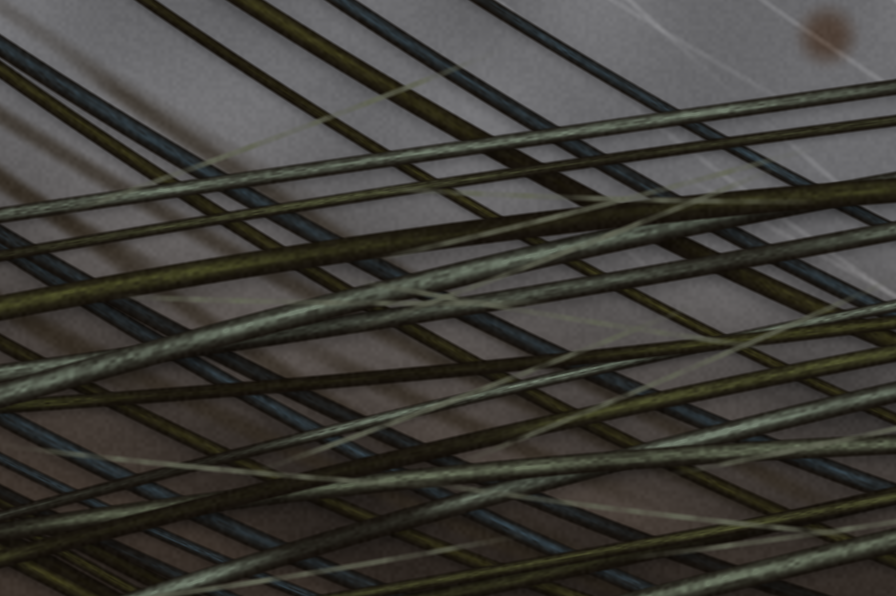
Reproduce this texture procedurally as a WebGL 2 fragment shader.

```glsl
#version 300 es
precision highp float;
// Macro view of glossy dark hairs crossing over pale, shaded skin.
// Loops lay down curved strands in layers: blurred, falling, rising and fine;
// each strand is a parabola with dark rims, a streaky sheen and a soft shadow.
uniform vec2 u_resolution;
out vec4 fragColor;

float hash(float n) {
    return fract(sin(n * 127.1 + 3.7) * 43758.5);
}

float hash2(vec2 p) {
    return fract(sin(dot(p, vec2(127.1, 311.7))) * 43758.5);
}

float noise(vec2 p) {
    vec2 cell = floor(p), f = fract(p);
    f = f * f * (3.0 - 2.0 * f);
    return mix(mix(hash2(cell), hash2(cell + vec2(1, 0)), f.x),
               mix(hash2(cell + vec2(0, 1)), hash2(cell + vec2(1, 1)), f.x), f.y);
}

// Signed distance to a parabola; curve = height at mid canvas, slope, bend
float curveDistance(vec2 p, vec3 curve) {
    float u = p.x - 0.75;
    float steepness = curve.y + 2.0 * curve.z * u;
    return (p.y - curve.x - curve.y * u - curve.z * u * u) / sqrt(1.0 + steepness * steepness);
}

float band(float d, float halfWidth, float blur) {
    return 1.0 - smoothstep(halfWidth - blur, halfWidth + blur, abs(d));
}

vec3 skin(vec2 p) {
    float light = smoothstep(0.0, 0.85, p.y + 0.16 * (p.x - 0.75));
    vec3 color = mix(vec3(0.26, 0.22, 0.19), vec3(0.42, 0.42, 0.43), light);
    color *= 0.9 + 0.2 * noise(p * 5.0);
    // Brown mole
    float mole = 1.0 - smoothstep(0.015, 0.065, length(p - vec2(1.39, 0.94)));
    color = mix(color, vec3(0.29, 0.23, 0.19), mole * 0.9);
    // Pale creases
    for (float i = 0.0; i < 9.0; i++) {
        vec3 crease = vec3(0.85 + 0.11 * i, -0.5 - 0.5 * hash(i + 5.0), 0.1);
        float fade = smoothstep(0.3, 0.7, noise(vec2(p.x * 4.0, i * 7.0)));
        color += 0.07 * fade * band(curveDistance(p, crease), 0.004, 0.004);
    }
    return color;
}

// Paints one glossy strand with its shadow over the color below
vec3 strand(vec3 color, vec2 p, vec3 curve, float halfWidth, vec3 tint, float shine, float seed) {
    float d = curveDistance(p, curve);
    float across = d / halfWidth;
    color *= 1.0 - 0.22 * exp(-pow((across + 0.8) / 1.1, 2.0));
    float streak = noise(vec2(p.x * 9.0 + seed, across * 3.0 + seed));
    float grain = noise(vec2(p.x * 100.0, across * 3.5 + seed));
    float patches = smoothstep(0.2, 0.65, noise(vec2(p.x * 2.4 + seed * 3.1, seed)));
    float sheen = exp(-pow((across - 0.15) / 0.62, 2.0));
    sheen *= shine * (0.25 + 0.75 * patches) * (0.45 + 0.5 * streak + 0.45 * grain);
    vec3 body = mix(vec3(0.07, 0.052, 0.035), tint, clamp(sheen, 0.0, 1.25));
    return mix(color, body, band(d, halfWidth, 0.003));
}

void main() {
    vec2 p = gl_FragCoord.xy / u_resolution.y;
    p.x *= 1.506 * u_resolution.y / u_resolution.x;
    vec3 color = skin(p);

    // Shade beneath the dense lower hair
    float lowShade = noise(vec2(p.x * 2.0, (p.y + 0.4 * p.x) * 9.0));
    color *= 1.0 - 0.5 * lowShade * smoothstep(0.65, 0.1, p.y);

    // Out-of-focus strands
    for (float i = 0.0; i < 8.0; i++) {
        float height = -0.1 + 0.09 * i + 0.08 * hash(i + 11.0);
        vec3 curve = vec3(height, -0.42 - 0.2 * hash(i + 23.0), 0.08);
        float blur = band(curveDistance(p, curve), 0.013, 0.011);
        float visible = smoothstep(0.25, 0.6, noise(vec2(p.x * 2.5, i * 5.0)));
        color = mix(color, vec3(0.18, 0.15, 0.11), 0.65 * blur * visible);
    }

    // Dark falling strands, crowded towards the bottom
    for (float i = 0.0; i < 16.0; i++) {
        float level = (i + hash(i + 31.0)) / 16.0;
        float height = mix(-0.28, 1.2, pow(level, 1.9));
        float slope = -0.34 - 0.28 * clamp(height, 0.0, 1.0) - 0.12 * hash(i + 41.0);
        vec3 tint = mix(vec3(0.23, 0.22, 0.11), vec3(0.20, 0.25, 0.28), step(0.45, hash(i + 53.0)));
        color = strand(color, p, vec3(height, slope, 0.1), 0.009 + 0.008 * hash(i + 61.0),
                       tint, 0.8, i * 5.3);
    }

    // Broad rising strands with a grey-green sheen
    for (float i = 0.0; i < 13.0; i++) {
        float level = (i + 0.8 * hash(i + 71.0)) / 13.0;
        float height = mix(-0.12, 0.8, level);
        float slope = 0.07 + 0.17 * hash(i + 83.0) + 0.22 * smoothstep(0.3, 0.0, height) * hash(i + 97.0);
        float bend = 0.08 * (hash(i + 101.0) - 0.5);
        vec3 tint = mix(vec3(0.24, 0.24, 0.13), vec3(0.36, 0.39, 0.34), smoothstep(0.1, 0.6, hash(i + 113.0)));
        color = strand(color, p, vec3(height, slope, bend), 0.009 + 0.012 * hash(i + 127.0),
                       tint, 1.1, 40.0 + i * 7.7);
    }

    // Fine pale hairs of limited length
    for (float i = 0.0; i < 13.0; i++) {
        float slope = mix(-0.2, 0.4, hash(i + 131.0));
        float middle = 1.5 * hash(i + 139.0);
        float height = 0.06 * i + 0.05 * hash(i + 149.0) - slope * (middle - 0.75);
        float extent = smoothstep(0.4, 0.2, abs(p.x - middle));
        float fine = band(curveDistance(p, vec3(height, slope, 0.04)), 0.0045, 0.0035);
        float glint = 0.3 + 0.7 * noise(vec2(p.x * 45.0, i * 9.0));
        color = mix(color, vec3(0.37, 0.38, 0.32), fine * extent * glint);
    }

    color += 0.03 * (noise(p * 150.0) - 0.5);
    fragColor = vec4(color, 1.0);
}
```
